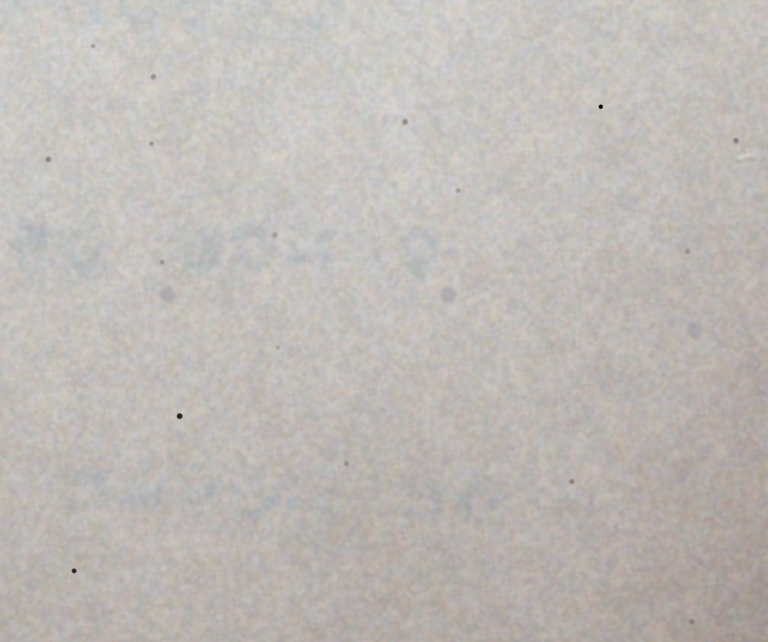
This texture is drawn by a WebGL 2 fragment shader. Its source:

```glsl
#version 300 es
precision highp float;
precision highp int;
// Aged grey paper under uneven light: a smooth falloff to the lower right,
// fine luma and chroma grain, faint rows of bluish ring stains, and
// scattered specks placed by hashed grid cells.

#define LIGHT_TONE vec3(0.806, 0.798, 0.784)
#define DARK_TONE vec3(0.645, 0.602, 0.582)
#define GRAIN_SCALE 170.0
#define GRAIN_AMOUNT 0.075
#define CHROMA_SCALE 95.0
#define CHROMA_AMOUNT 0.045
#define MOTTLE_AMOUNT 0.022
#define STAIN_SHIFT vec3(-0.048, -0.024, -0.010)
#define STAIN_ROW_GAP 0.38
#define STAIN_SPACING 0.088
#define BLACK_CHANCE 0.25
#define FAINT_CHANCE 0.36

uniform vec2 u_resolution;
out vec4 fragColor;

// Integer hash of a cell, three values in 0..1
vec3 hash3(vec2 cell, int seed) {
    uvec3 v = uvec3(ivec3(ivec2(floor(cell)) + 4096, seed));
    v = v * 1664525u + 1013904223u;
    v.x += v.y * v.z; v.y += v.z * v.x; v.z += v.x * v.y;
    v ^= v >> 16u;
    v.x += v.y * v.z; v.y += v.z * v.x; v.z += v.x * v.y;
    return vec3(v >> 8u) / 16777216.0;
}

// Smooth value noise, three channels centred on zero
vec3 noise3(vec2 p, int seed) {
    vec2 cell = floor(p);
    vec2 f = p - cell;
    f = f * f * (3.0 - 2.0 * f);
    vec3 low = mix(hash3(cell, seed), hash3(cell + vec2(1, 0), seed), f.x);
    vec3 high = mix(hash3(cell + vec2(0, 1), seed), hash3(cell + vec2(1, 1), seed), f.x);
    return mix(low, high, f.y) - 0.5;
}

// Round specks, at most one per cell; returns coverage
float specks(vec2 p, float size, float radius, float blur, float chance, int seed) {
    vec2 cell = floor(p / size);
    vec3 place = hash3(cell, seed);
    vec3 trait = hash3(cell, seed + 1);
    vec2 centre = (cell + 0.12 + 0.76 * place.xy) * size;
    float r = radius * mix(0.65, 1.1, trait.x);
    float edge = blur + 0.7 / u_resolution.y;
    float cover = 1.0 - smoothstep(r - edge, r + edge, length(p - centre));
    return cover * step(place.z, chance) * mix(0.55, 1.0, trait.y);
}

// Worn ring stains along slightly tilted rows
float stains(vec2 p) {
    float y = (p.y + 0.035 * p.x - 0.625) / STAIN_ROW_GAP;
    float row = floor(y + 0.5);
    float column = floor(p.x / STAIN_SPACING);
    vec3 trait = hash3(vec2(column, row), 31);
    vec2 d = vec2(p.x - (column + 0.5) * STAIN_SPACING, (y - row) * STAIN_ROW_GAP);
    d += 0.012 * noise3(p * 38.0, 32).xy;
    d.y += 0.016 * (trait.y - 0.5);
    float radius = length(d * vec2(1.0, 0.85));
    float ring = exp(-pow((radius - 0.023) / 0.012, 2.0));
    float haze = 0.5 * exp(-pow(radius / 0.034, 2.0));
    float worn = smoothstep(-0.35, 0.3, noise3(p * 55.0, 33).x);
    float fade = 1.0 - smoothstep(0.65, 1.0, p.x);
    return (ring + haze) * worn * fade * smoothstep(0.2, 0.8, trait.x);
}

void main() {
    vec2 uv = gl_FragCoord.xy / u_resolution;
    vec2 p = gl_FragCoord.xy / u_resolution.y;
    mat2 turn = mat2(0.8, 0.6, -0.6, 0.8);

    // Paper under falling light
    float depth = 1.0 - uv.y;
    float light = 0.98 - 0.55 * pow(depth, 1.4)
                - uv.x * uv.x * uv.x * (0.22 + 0.25 * depth);
    light += 0.10 * noise3(p * 3.5, 1).x;
    vec3 color = mix(DARK_TONE, LIGHT_TONE, light);

    // Mottling and faint stains
    color += MOTTLE_AMOUNT * (noise3(turn * p * 22.0, 2).x + noise3(p * 48.0, 3).x);
    color += STAIN_SHIFT * stains(p);

    // Fine grain: brightness, then warm-cool and green-pink shifts
    float grain = 0.65 * noise3(turn * p * GRAIN_SCALE, 4).x
                + 0.55 * noise3(p * GRAIN_SCALE * 0.62, 5).x;
    vec3 tint = noise3(turn * p * CHROMA_SCALE, 6);
    color += GRAIN_AMOUNT * grain;
    color += CHROMA_AMOUNT * (tint.x * vec3(0.8, 0.05, -0.9) + tint.y * vec3(0.35, -0.45, 0.35));

    // Pale scuff with a shadow beneath, near the right edge
    vec2 s = turn * (p - vec2(1.165, 0.757));
    s = vec2(s.x * 0.8 + s.y * 0.6, s.y * 0.8 - s.x * 0.6);
    s.y -= 0.006 * noise3(p * 60.0, 7).x + 0.15 * s.x;
    float along = 1.0 - smoothstep(0.010, 0.022, abs(s.x));
    color += 0.07 * along * exp(-pow(s.y / 0.005, 2.0));
    color -= 0.05 * along * exp(-pow((s.y + 0.008) / 0.003, 2.0));

    // Soft blots, faint brown flecks and sharp black specks
    color = mix(color, vec3(0.58, 0.58, 0.62), 0.6 * specks(p, 0.42, 0.014, 0.004, 0.2, 11));
    color = mix(color, vec3(0.36, 0.31, 0.30), 0.6 * specks(p, 0.17, 0.0038, 0.0018, FAINT_CHANCE, 15));
    float black = specks(p + 0.07, 0.26, 0.0046, 0.0004, BLACK_CHANCE, 19);
    color = mix(color, vec3(0.04, 0.035, 0.045), min(1.0, 1.4 * black));

    fragColor = vec4(clamp(color, 0.0, 1.0), 1.0);
}
```
